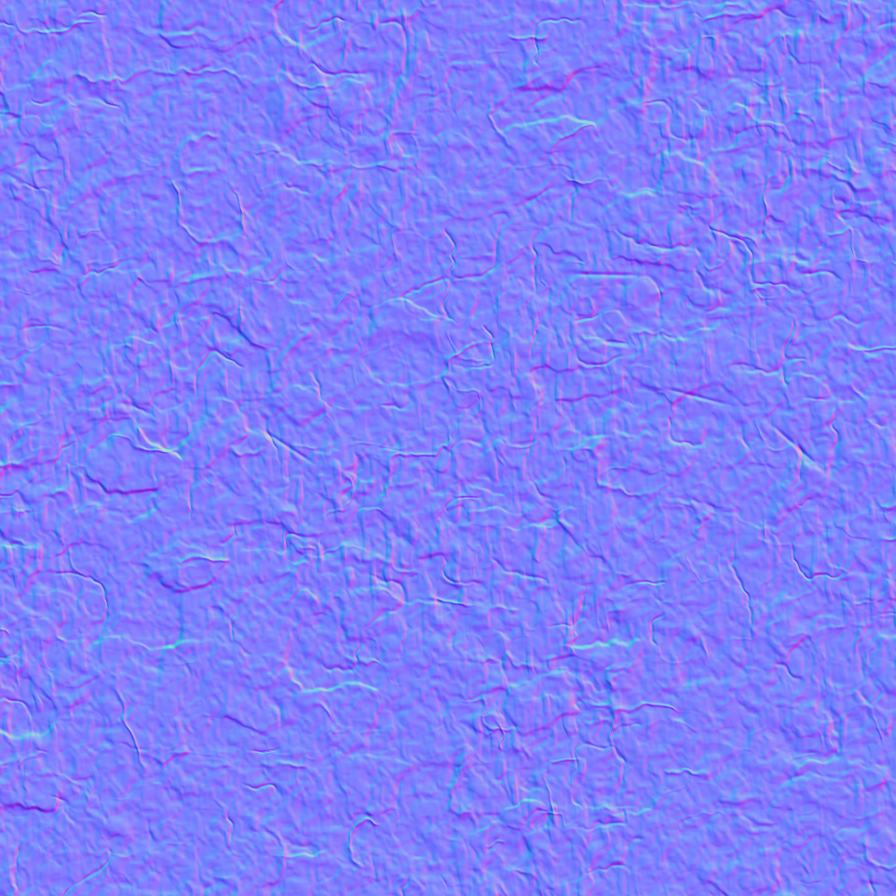
A Shadertoy shader for this texture map:

```glsl
vec3 hash3(vec2 p) {
    vec3 q = fract(vec3(p.xyx) * vec3(0.1031, 0.1030, 0.0973));
    q += dot(q, q.yxz + 33.33);
    return fract((q.xxy + q.yzz) * q.zyx);
}

float noise(vec2 p) {
    vec2 cell = floor(p), f = fract(p);
    vec2 u = f * f * f * (f * (f * 6.0 - 15.0) + 10.0);
    float low = mix(hash3(cell).x, hash3(cell + vec2(1, 0)).x, u.x);
    float high = mix(hash3(cell + vec2(0, 1)).x, hash3(cell + vec2(1, 1)).x, u.x);
    return mix(low, high, u.y);
}

vec2 wobble(vec2 p, float scale) {
    return vec2(noise(p * scale + 7.3), noise(p * scale + 61.7)) - 0.5;
}

// Tilted plaster flakes: Voronoi cells blended across narrow borders
float flakes(vec2 p, float sharpness) {
    vec2 cell = floor(p);
    float total = 0.0, weightSum = 0.0;
    for (int y = -1; y <= 1; y++)
    for (int x = -1; x <= 1; x++) {
        vec2 id = cell + vec2(x, y);
        vec3 rnd = hash3(id + 19.0);
        vec2 toSite = p - id - 0.1 - 0.8 * rnd.xy;
        vec3 tilt = hash3(id + 83.0) * 2.0 - 1.0;
        float level = tilt.z * abs(tilt.z) + 0.55 * dot(toSite, tilt.xy);
        float weight = exp(-sharpness * dot(toSite, toSite));
        total += weight * level;
        weightSum += weight;
    }
    return total / max(weightSum, 1e-12);
}

// Thin broken line along the middle contour of a noise field
float crease(vec2 p, float scale, float halfWidth, float seed) {
    float offset = (noise(p * scale + seed) - 0.5) / (scale * halfWidth);
    float mask = smoothstep(0.45, 0.75, noise(p * scale * 1.3 + seed * 2.0));
    return mask * exp(-offset * offset);
}

// A few straight grooves scattered over the canvas
float scratches(vec2 p) {
    float depth = 0.0;
    for (int i = 0; i < 4; i++) {
        vec3 rnd = hash3(vec2(i, 5 * i + 3));
        float angle = mix(-0.9, 0.1, rnd.z);
        vec2 dir = vec2(cos(angle), sin(angle));
        vec2 d = p - rnd.xy;
        float along = dot(d, dir), across = dot(d, vec2(-dir.y, dir.x));
        float fade = 1.0 - smoothstep(0.015, 0.045, abs(along));
        depth += fade * exp(-across * across / 5e-6);
    }
    return depth;
}

float height(vec2 p) {
    vec2 bent = p + 0.006 * wobble(p, 60.0);
    vec2 q = bent + 0.02 * wobble(p, 18.0) + 0.005 * wobble(p, 110.0);
    float rough = smoothstep(0.25, 0.75, noise(p * 5.0 + 3.0));

    // Flake edges, large and small
    float h = 0.0021 * flakes(q * vec2(16.0, 21.0), 22.0)
            * mix(0.5, 1.0, noise(p * 9.0 + 40.0));
    h += 0.0013 * flakes(q * vec2(34.0, 42.0) + 50.0, 14.0) * mix(0.35, 1.0, rough);

    // Raised and sunken creases
    h += 0.0014 * crease(q, 17.0, 0.0023, 11.0);
    h -= 0.0014 * crease(q, 21.0, 0.0022, 37.0);
    h += 0.0010 * crease(q, 29.0, 0.0021, 71.0) * mix(0.4, 1.0, rough);
    h -= 0.0016 * scratches(p);

    // Short vertical trowel streaks in patches
    float streak = smoothstep(0.5, 1.0, noise(bent * vec2(120.0, 42.0) + 90.0));
    h += 0.0016 * streak * mix(0.2, 1.0, rough);

    // Fine grain
    h += 0.0012 * noise(bent * 75.0) + 0.0009 * noise(bent * vec2(185.0, 150.0));
    h += 0.0006 * noise(q * 115.0 + 23.0);
    return h;
}

vec2 slope(vec2 p, float reach) {
    vec2 e = vec2(reach, 0.0);
    return vec2(height(p + e.xy) - height(p - e.xy),
                height(p + e.yx) - height(p - e.yx)) / (2.0 * reach);
}

void mainImage(out vec4 fragColor, in vec2 fragCoord) {
    vec2 p = fragCoord / iResolution.y;
    float relief = 1.08;
    vec3 normal = normalize(vec3(-relief * slope(p, 0.0012), 1.0));
    fragColor = vec4(0.5 + vec3(0.5, 0.5, 0.495) * normal, 1.0);
}
```
